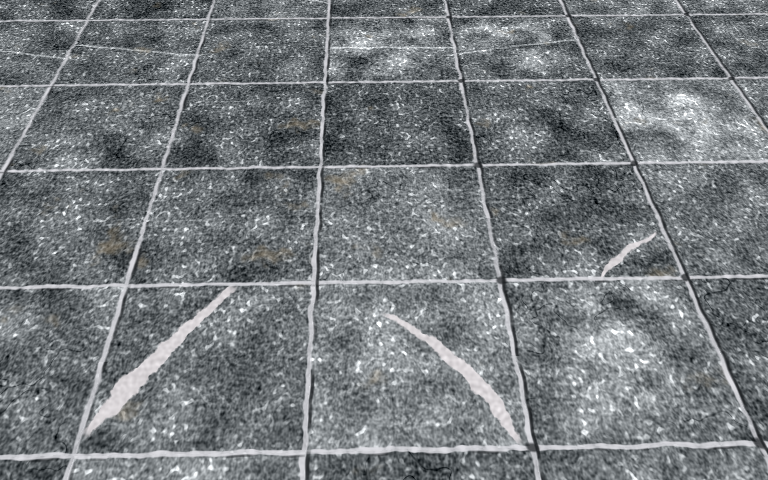
This texture is drawn by a Shadertoy shader. Its source:

```glsl
#define HORIZON 1.952
#define VANISH_X 0.74
#define TILE_WIDTH 0.2525
#define TILE_DEPTH 8.294
#define JOINT 0.013
#define WOBBLE 0.016
#define STONE_TONE 0.445
#define JOINT_COLOR vec3(0.87, 0.87, 0.89)
#define GAP_COLOR vec3(0.10, 0.11, 0.12)
#define VEIN_COLOR vec3(0.89, 0.87, 0.88)
#define RUST_COLOR vec3(0.60, 0.53, 0.42)

// Quartz veins: end points, then sideways bend and half width
const vec4 VEIN_ENDS[3] = vec4[3](vec4(0.49, 0.406, 0.175, 0.09),
    vec4(0.80, 0.348, 1.085, 0.075), vec4(1.372, 0.512, 1.25, 0.417));
const vec2 VEIN_SHAPE[3] = vec2[3](vec2(-0.008, 0.019), vec2(0.030, 0.014), vec2(-0.014, 0.008));

// Centres of worn, pale areas in tile units
const vec2 PALE[4] = vec2[4](vec2(2.4, 2.5), vec2(1.5, 0.55), vec2(0.4, 3.5), vec2(1.5, 3.5));

vec2 hash2(vec2 p) {
    vec3 q = fract(p.xyx * vec3(0.1031, 0.1030, 0.0973));
    q += dot(q, q.yzx + 33.33);
    return fract((q.xx + q.yz) * q.zy);
}

float corner(vec2 cell, vec2 offset, vec2 f) {
    return dot(hash2(cell + offset) * 2.0 - 1.0, f - offset);
}

float gradientNoise(vec2 p) {
    vec2 i = floor(p), f = p - i;
    vec2 w = f * f * f * (f * (f * 6.0 - 15.0) + 10.0);
    return mix(mix(corner(i, vec2(0, 0), f), corner(i, vec2(1, 0), f), w.x),
               mix(corner(i, vec2(0, 1), f), corner(i, vec2(1, 1), f), w.x), w.y);
}

float fbm(vec2 p) {
    float sum = 0.0, amp = 0.6;
    for (int i = 0; i < 4; i++) {
        sum += amp * gradientNoise(p);
        p = mat2(1.6, 1.2, -1.2, 1.6) * p + 7.3;
        amp *= 0.6;
    }
    return sum;
}

float band(float d, float halfWidth, float aa) {
    return 1.0 - smoothstep(halfWidth - aa, halfWidth + aa, abs(d));
}

float vein(vec2 p, vec4 ends, vec2 shape, float rough) {
    vec2 along = ends.zw - ends.xy, q = p - ends.xy;
    float t = dot(q, along) / dot(along, along);
    vec2 dir = normalize(along);
    float off = dir.x * q.y - dir.y * q.x - 4.0 * shape.x * t * (1.0 - t) + rough;
    float halfWidth = shape.y * mix(0.4, 1.0, smoothstep(0.0, 0.7, t))
                    * mix(1.0, 0.4, smoothstep(0.75, 1.0, t));
    float caps = smoothstep(-0.02, 0.04, t) * (1.0 - smoothstep(0.95, 1.02, t));
    return caps * band(off, halfWidth, 1.2 / iResolution.y);
}

vec3 stone(vec2 uv, vec2 id) {
    vec2 seed = hash2(id + 40.0);
    vec2 s = uv + 19.0 * seed;
    float patches = fbm(s * 3.5);
    float grain = gradientNoise(s * vec2(46.0, 36.0));
    float fine = gradientNoise(s * vec2(85.0, 60.0) + 5.0);
    float fleck = gradientNoise(s * vec2(34.0, 27.0) + 11.0);

    // Tile tone, darker in the far rows, with worn areas
    float shade = STONE_TONE + 0.15 * (seed.x - 0.5) - 0.05 * step(1.5, id.y);
    for (int i = 0; i < 4; i++) {
        vec2 d = uv - PALE[i];
        float inTile = step(length(id - floor(PALE[i])), 0.5);
        shade += 0.19 * inTile * exp(-4.0 * dot(d, d)) * (1.0 + 2.0 * patches);
    }

    // Mottling, grain and pale flecks
    float dusty = smoothstep(-0.25, 0.3, patches);
    shade += 0.45 * patches + 0.32 * grain + 0.24 * fine;
    shade += (0.12 + 0.30 * dusty) * smoothstep(0.08, 0.42, fleck);

    // Dark cracks and thin scratches on some tiles
    float crack = band(fbm(s * 2.3 + 31.0), 0.012, 0.012);
    shade -= 0.16 * crack * step(0.55, seed.y) * smoothstep(0.0, 0.15, gradientNoise(s * 1.9));
    vec2 f = uv - id - 0.5;
    float scratch = band(f.y + f.x * (seed.x - 0.3) + 0.03 * patches, 0.012, 0.012);
    shade += 0.28 * scratch * step(2.5, id.y) * step(0.5, seed.y);

    vec3 color = vec3(shade) + vec3(-0.018, 0.002, 0.014);
    float rust = smoothstep(0.22, 0.5, fbm(s * 3.0 + 57.0));
    return mix(color, RUST_COLOR, 0.5 * rust);
}

void mainImage(out vec4 fragColor, in vec2 fragCoord) {
    vec2 p = fragCoord / iResolution.y;

    // Floor plane in tile units
    float drop = HORIZON - p.y;
    vec2 uv = vec2((p.x - VANISH_X) / (drop * TILE_WIDTH) + 0.218, TILE_DEPTH / drop - 4.38);
    uv.y -= 0.02 * uv.x;
    vec2 aa = fwidth(uv);
    uv += WOBBLE * vec2(gradientNoise(uv * 7.0), gradientNoise(uv * 6.0 + 23.0));
    vec3 color = stone(uv, floor(uv));

    // Veins
    float rough = 0.016 * fbm(p * 22.0);
    for (int i = 0; i < 3; i++) {
        float v = vein(p, VEIN_ENDS[i], VEIN_SHAPE[i], rough);
        color = mix(color, VEIN_COLOR + 0.15 * gradientNoise(p * 90.0), 0.92 * v);
    }

    // Chipped pale joints with open dark gaps, wider to the right
    vec2 line = floor(uv + 0.5), d = uv - line;
    float chip = gradientNoise(uv * 24.0);
    float wear = gradientNoise(uv * 5.0 + line * 3.7);
    float halfWidth = JOINT * (1.0 + 0.7 * chip + 0.5 * wear);
    float gapX = band(d.x - 0.014, 0.008, aa.x) * smoothstep(-0.25, 0.15, wear + 0.12 * line.x);
    float gapY = band(d.y + 0.017, 0.006, aa.y) * smoothstep(-0.05, 0.3, wear);
    float corners = 1.0 - smoothstep(0.015, 0.035, length(d) + 0.02 * chip);
    float paleX = band(d.x + 0.004, halfWidth, aa.x) * (0.8 + 0.4 * wear);
    float paleY = band(d.y, halfWidth, aa.y) * (0.85 + 0.4 * chip);
    color = mix(color, JOINT_COLOR, clamp(max(paleX, paleY), 0.0, 1.0));
    color = mix(color, GAP_COLOR, 0.8 * max(gapX, 0.7 * gapY));
    color = mix(color, GAP_COLOR, 0.7 * corners * step(0.5, line.x));

    fragColor = vec4(clamp(color, 0.0, 1.0), 1.0);
}
```
